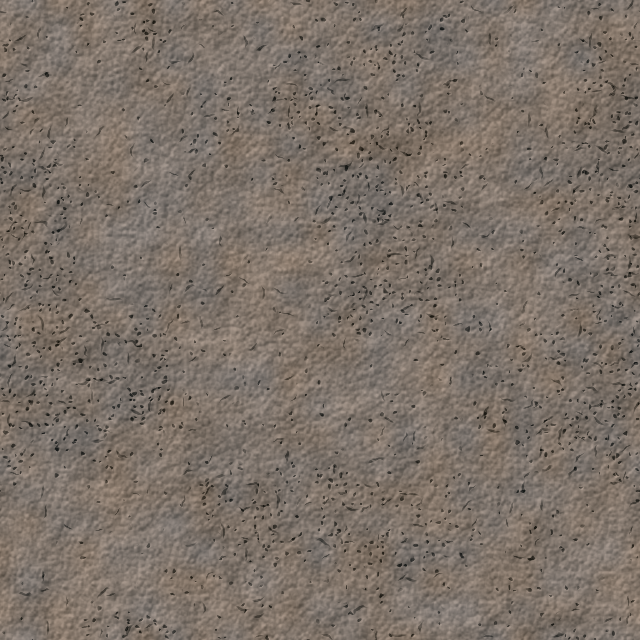
This texture is drawn by a three.js fragment shader. Its source:

```glsl
// Dry grey-brown earth: fine gritty relief, clustered dark pits and short cracks.
varying vec2 vUv;

// Colours
const vec3 SHADOW_COLOR = vec3(0.18, 0.17, 0.15);
const vec3 EARTH_COLOR = vec3(0.56, 0.51, 0.47);
const vec3 OCHRE_SHIFT = vec3(0.035, 0.0, -0.035);

// Tone, where 0 is shadow and 1 is light earth
const float BASE_TONE = 0.835;
const float RELIEF_GAIN = 0.85;
const float GRIT_GAIN = 0.28;
const float MOTTLE_GAIN = 0.20;
const float PATCH_GAIN = 0.16;
const float PIT_DEPTH = 0.72;
const float CRACK_DEPTH = 0.50;
const float RIM_GAIN = 0.16;

// Whole numbers of cells across the tile
const float PATCH_CELLS = 5.0;
const float MOTTLE_CELLS = 30.0;
const float CRACK_CELLS = 36.0;
const float LUMP_CELLS = 84.0;
const float PIT_CELLS = 106.0;
const float GRIT_CELLS = 256.0;

// Shapes, as half length and half width in cells
const vec2 PIT_SIZE = vec2(0.52, 0.36);
const vec2 CRACK_SIZE = vec2(0.52, 0.10);
const float CRACK_ANGLE = 0.6;
const float EDGE_WARP = 0.004;
const vec2 TO_LIGHT = vec2(-0.0015, 0.0020);

vec3 hash3(vec2 cell, float seed) {
  vec3 p = fract((cell.xyx + seed) * vec3(0.1031, 0.1030, 0.0973));
  p += dot(p, p.yzx + 33.33);
  return fract((p.xxy + p.yzz) * p.zyx);
}

// Value noise that wraps after the given number of cells
float noise(vec2 uv, float cells, float seed) {
  vec2 p = uv * cells;
  vec2 i = floor(p);
  vec2 f = p - i;
  f = f * f * (3.0 - 2.0 * f);
  vec2 lo = mod(i, cells);
  vec2 hi = mod(i + 1.0, cells);
  float bottom = mix(hash3(lo, seed).x, hash3(vec2(hi.x, lo.y), seed).x, f.x);
  float top = mix(hash3(vec2(lo.x, hi.y), seed).x, hash3(hi, seed).x, f.x);
  return mix(bottom, top, f.y);
}

// Wrapping cellular noise: distance to the nearest jittered point
float cellular(vec2 uv, float cells, float seed) {
  vec2 p = uv * cells;
  vec2 base = floor(p);
  float nearest = 2.0;
  for (int y = -1; y <= 1; y++) {
    for (int x = -1; x <= 1; x++) {
      vec2 cell = base + vec2(float(x), float(y));
      vec2 point = cell + hash3(mod(cell, cells), seed).xy;
      nearest = min(nearest, distance(p, point));
    }
  }
  return nearest;
}

// Scattered, rotated and slightly bowed slivers; returns coverage
float slivers(vec2 uv, float cells, vec2 size, float spread, float chance, float seed) {
  vec2 p = uv * cells;
  vec2 base = floor(p);
  float cover = 0.0;
  for (int y = -1; y <= 1; y++) {
    for (int x = -1; x <= 1; x++) {
      vec2 cell = base + vec2(float(x), float(y));
      vec3 place = hash3(mod(cell, cells), seed);
      vec3 form = hash3(mod(cell, cells), seed + 41.3);
      vec2 d = p - cell - 0.5 - (place.xy - 0.5) * 0.7;
      float angle = CRACK_ANGLE + (form.x - 0.5) * spread;
      float c = cos(angle);
      float s = sin(angle);
      d = vec2(c * d.x + s * d.y, c * d.y - s * d.x);
      d.y += (form.y - 0.5) * 1.6 * d.x * d.x;
      float inside = 1.0 - length(d / (size * mix(0.5, 1.0, form.z)));
      float present = smoothstep(place.z, place.z + 0.05, chance);
      cover = max(cover, present * smoothstep(0.0, 0.55, inside));
    }
  }
  return cover;
}

float height(vec2 uv) {
  return noise(uv, 48.0, 3.0) + 0.45 * noise(uv, 192.0, 11.0)
    - 0.6 * cellular(uv, LUMP_CELLS, 23.0);
}

float pits(vec2 uv, float cluster) {
  return slivers(uv, PIT_CELLS, PIT_SIZE, 3.0, mix(0.07, 0.34, cluster), 57.0);
}

void main() {
  // Broad patches that gather the damage
  float broad = 0.65 * noise(vUv, PATCH_CELLS, 71.0) + 0.35 * noise(vUv, 13.0, 83.0);
  float cluster = smoothstep(0.38, 0.72, broad);

  // Ragged pits and cracks
  vec2 warp = vec2(noise(vUv, 150.0, 91.0), noise(vUv, 150.0, 103.0)) - 0.5;
  vec2 ragged = vUv + EDGE_WARP * warp;
  float pit = pits(ragged, cluster);
  float rim = max(pits(ragged + TO_LIGHT, cluster) - pit, 0.0);
  float crack = slivers(ragged, CRACK_CELLS, CRACK_SIZE, 2.4, mix(0.15, 0.6, cluster), 131.0);

  // Light on the relief, then grit and stains
  float tone = BASE_TONE + RELIEF_GAIN * (height(vUv) - height(vUv + TO_LIGHT));
  tone += GRIT_GAIN * (noise(vUv, GRIT_CELLS, 149.0) - 0.5);
  tone += MOTTLE_GAIN * (noise(vUv, MOTTLE_CELLS, 163.0) - 0.5);
  tone -= PATCH_GAIN * (broad - 0.5);
  tone += RIM_GAIN * rim - PIT_DEPTH * pit - CRACK_DEPTH * crack;

  vec3 color = mix(SHADOW_COLOR, EARTH_COLOR, clamp(tone, -0.2, 1.25));
  color += OCHRE_SHIFT * (noise(vUv, 22.0, 179.0) - 0.5);
  gl_FragColor = vec4(color, 1.0);
}
```
